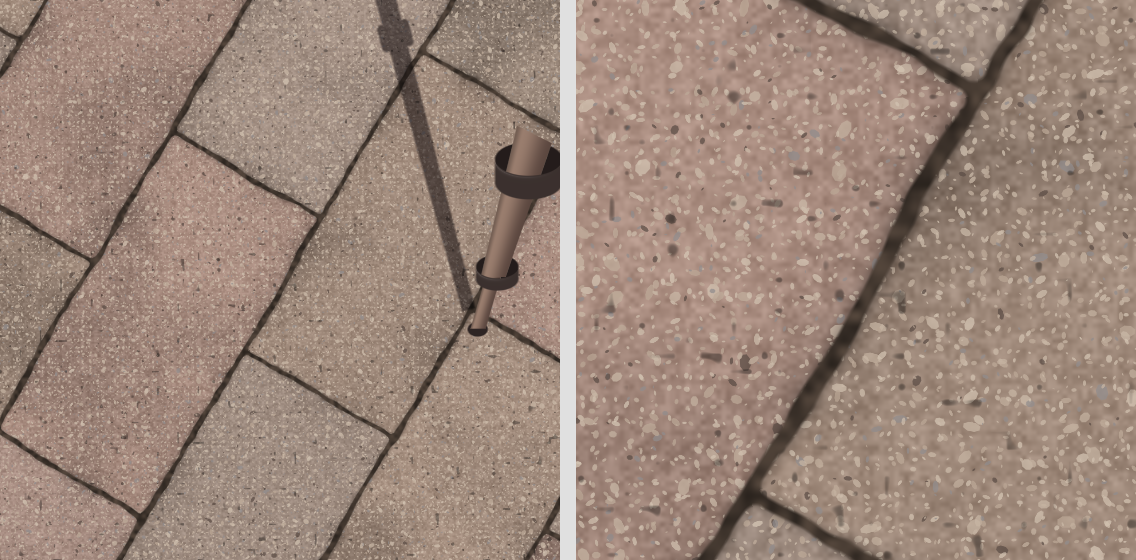
Left: the whole. Right: its middle third, enlarged.
Give the GLSL for this texture, as a Shadertoy shader.

```glsl
// Diagonal running-bond stone pavers with pebble chips, a tapered metal leg and its shadow.

float hash(vec2 p) {
    return fract(sin(dot(p, vec2(127.1, 311.7))) * 43758.5453);
}

float noise(vec2 p) {
    vec2 i = floor(p), f = fract(p);
    f = f * f * (3.0 - 2.0 * f);
    return mix(mix(hash(i), hash(i + vec2(1, 0)), f.x),
               mix(hash(i + vec2(0, 1)), hash(i + vec2(1, 1)), f.x), f.y);
}

float fbm(vec2 p) {
    float sum = 0.0, amp = 0.5;
    for (int i = 0; i < 4; i++) {
        sum += amp * noise(p);
        p = p * 2.03 + 17.3;
        amp *= 0.5;
    }
    return sum / 0.94;
}

float fill(float d, float px) {
    return 1.0 - smoothstep(-px, px, d);
}

// One layer of angular stone chips, at most one per cell
vec3 addChips(vec3 col, vec2 p, float scale, float px) {
    vec2 id = floor(p * scale);
    vec2 q = fract(p * scale) - 0.5 - 0.4 * (vec2(hash(id), hash(id + 31.7)) - 0.5);
    float a = 6.283 * hash(id + 7.1), kind = hash(id + 53.9);
    q = abs(mat2(cos(a), sin(a), -sin(a), cos(a)) * q) * vec2(1.0, 1.2 + hash(id + 3.3));
    float d = max(max(q.x, q.y), 0.7 * (q.x + q.y)) - mix(0.08, 0.29, hash(id + 11.3));
    vec3 chip = mix(vec3(0.74, 0.66, 0.59), vec3(0.85, 0.79, 0.72), hash(id + 23.0));
    chip = kind < 0.12 ? vec3(0.58, 0.56, 0.56) : chip;
    chip = kind < 0.05 ? vec3(0.37, 0.31, 0.28) : chip;
    float present = step(hash(id + 71.0), 0.55);
    return mix(col, chip, 0.75 * present * fill(d, scale * px));
}

vec3 pavement(vec2 p, float px) {
    // Paver axes: x across the rows, y along them
    vec2 q = p - vec2(0, 1);
    q = vec2(dot(q, vec2(0.859, -0.511)), dot(q, vec2(0.511, 0.859)));
    q += 0.008 * (vec2(noise(p * 9.0), noise(p * 9.0 + 40.0)) - 0.5);
    q += 0.003 * (vec2(noise(p * 60.0), noise(p * 60.0 + 80.0)) - 0.5);
    vec2 size = vec2(0.3115, 0.6237);
    float row = floor((q.x - 0.0703) / size.x);
    float odd = mod(row, 2.0);
    q -= vec2(0.0703, mix(-0.315, -0.043, odd));
    float k = floor(q.y / size.y);
    vec2 edge = 0.5 * size - abs(mod(q, size) - 0.5 * size);

    // Tint of each paver: pink, tan or grey
    float phase = 2.1 * row + 0.25 * k - 1.85 * k * k;
    vec3 col = mix(vec3(0.645, 0.565, 0.50), vec3(0.675, 0.56, 0.51), 0.5 + 0.5 * cos(phase));
    col += max(sin(phase), 0.0) * vec3(-0.01, 0.005, 0.02);
    col *= 0.975 + 0.04 * odd;

    // Stains, soiled borders and sandy grain
    float inset = min(edge.x, edge.y);
    float stain = fbm(p * 5.0 + 9.0 * vec2(row, k));
    col *= 1.0 - 0.15 * smoothstep(0.45, 0.8, stain);
    col *= 1.0 - 0.22 * exp(-inset / 0.022) * smoothstep(0.25, 0.75, fbm(p * 13.0));
    col += 0.08 * (noise(p * 170.0) - 0.5) + 0.10 * (noise(p * 330.0) - 0.5);
    for (int i = 0; i < 4; i++) {
        float n = float(i);
        col = addChips(col, p + 0.37 * n, 52.0 + 30.0 * n, px);
    }
    float pit = noise(p * 110.0 + 60.0);
    col *= 1.0 - 0.35 * smoothstep(0.87, 0.97, pit);

    // Rounded corners and uneven, gritty joints
    vec2 corner = max(0.012 - edge, 0.0);
    float d = 0.012 - length(corner);
    float halfWidth = 0.0025 + 0.0035 * noise(p * 28.0 + 5.0);
    halfWidth *= edge.y < edge.x ? 0.85 : 1.0;
    vec3 grit = vec3(0.24, 0.20, 0.17) * (0.7 + 0.7 * noise(p * 140.0));
    col *= 1.0 - 0.25 * exp(-max(d - halfWidth, 0.0) / 0.003);
    return mix(col, grit, fill(d - halfWidth, max(px, 0.0014)));
}

// Dark collar around the tube; the tube hides its back wall
vec3 addCollar(vec3 col, vec2 q, vec2 radius, float h, float tube, float px) {
    vec2 s = vec2(q.x, q.y - clamp(q.y, -h, h));
    float body = fill((length(s / radius) - 1.0) * radius.y, px);
    float rim = q.y - h + radius.y * sqrt(max(1.0 - q.x * q.x / (radius.x * radius.x), 0.0));
    float front = fill(rim, px);
    vec3 dark = mix(vec3(0.14, 0.11, 0.105), vec3(0.23, 0.19, 0.18), front);
    dark += 0.10 * exp(-abs(rim + 0.003) / 0.002) * smoothstep(radius.x, -radius.x, q.x);
    return mix(col, dark, body * max(front, 1.0 - tube));
}

void mainImage(out vec4 fragColor, in vec2 fragCoord) {
    vec2 p = fragCoord / iResolution.xy;
    float px = 0.8 / iResolution.y;
    vec3 col = pavement(p, px);

    // Cast shadow: a thinning strip with a knot where the collar falls
    vec2 axis = vec2(0.148, -0.553), s = p - vec2(0.689, 1.0);
    float t = dot(s, axis) / dot(axis, axis);
    float across = abs(dot(s, normalize(vec2(0.553, 0.148))));
    float shade = across - mix(0.018, 0.012, t);
    vec2 knot = abs(vec2(across, (t - 0.115) * 0.572)) - vec2(0.020, 0.016);
    shade = min(shade, length(max(knot, 0.0)) - 0.009);
    shade = max(shade, (t - 1.0) * 0.572);
    col = mix(col, col * vec3(0.52, 0.505, 0.52), fill(shade, 0.003));

    // Foot and tapered tube
    col = mix(col, vec3(0.18, 0.145, 0.14), fill((length((p - vec2(0.853, 0.412)) / vec2(0.018, 0.013)) - 1.0) * 0.013, px));
    float x = p.x - mix(0.853, 0.957, (p.y - 0.411) / 0.355);
    float halfWidth = p.y > 0.505 ? mix(0.022, 0.036, (p.y - 0.5) / 0.27) : 0.0135;
    float top = p.y - 0.776 + 0.5 * (p.x - 0.922);
    float tube = fill(max(max(abs(x) - halfWidth, 0.413 - p.y), top), px);
    float side = x / halfWidth;
    vec3 metal = mix(vec3(0.60, 0.49, 0.43), vec3(0.36, 0.28, 0.25), smoothstep(-0.6, 1.0, side));
    metal *= 1.0 - 0.25 * smoothstep(-0.6, -1.0, side);
    col = mix(col, metal, tube);
    col = addCollar(col, p - vec2(0.888, 0.513), vec2(0.038, 0.021), 0.011, tube, px);
    col = addCollar(col, p - vec2(0.944, 0.695), vec2(0.060, 0.030), 0.021, tube, px);

    fragColor = vec4(clamp(col, 0.0, 1.0), 1.0);
}
```
